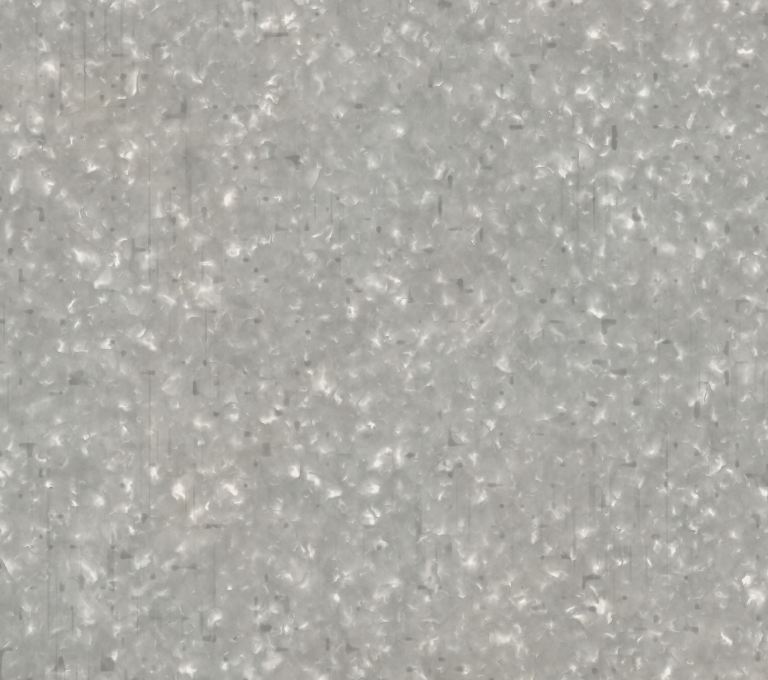
Give the GLSL for this texture, as a WebGL 1 fragment shader.

```glsl
precision highp float;
// Pearly grey crystalline metal: overlapping facets with sharp-edged glints.

uniform vec2 u_resolution;

const vec3 SHADOW_GREY = vec3(0.53, 0.53, 0.51);
const vec3 GLINT_WHITE = vec3(0.93, 0.92, 0.895);
const vec3 WARM_SHIFT = vec3(0.012, 0.0, -0.012);

float hash(vec2 p) {
  vec3 q = fract(p.xyx * vec3(0.1031, 0.1030, 0.0973));
  q += dot(q, q.yzx + 33.33);
  return fract((q.x + q.y) * q.z);
}

vec2 hash2(vec2 p) {
  return vec2(hash(p), hash(p + vec2(71.7, 19.3)));
}

float noise(vec2 p) {
  vec2 cell = floor(p);
  vec2 f = fract(p);
  f = f * f * (3.0 - 2.0 * f);
  float low = mix(hash(cell), hash(cell + vec2(1.0, 0.0)), f.x);
  float high = mix(hash(cell + vec2(0.0, 1.0)), hash(cell + vec2(1.0)), f.x);
  return mix(low, high, f.y);
}

// Noise around zero, three octaves, range about -0.5 to 0.5.
float cloud(vec2 p) {
  float sum = 0.0;
  float weight = 0.55;
  for (int i = 0; i < 3; i++) {
    sum += weight * (noise(p) - 0.5);
    p = p * 2.03 + vec2(17.1, 9.2);
    weight *= 0.55;
  }
  return sum;
}

vec2 warp(vec2 p, float amount) {
  return p + amount * vec2(cloud(p * 1.7 + 40.0), cloud(p * 1.7 + 90.0));
}

// Glow that fades slowly up the facet and stops quickly past its lower rim.
float glint(vec2 along, float rim, float width) {
  float u = along.x - rim;
  float falloff = u < 0.0 ? 7.0 : 22.0;
  return exp(-u * u * falloff - along.y * along.y * width);
}

// One layer of facets: x is the flat tone (-0.5 to 0.5), y the glint (0 to 1).
vec2 facets(vec2 p) {
  vec2 cell = floor(p);
  vec2 nearestId = cell;
  vec2 nearestOffset = vec2(0.0);
  float first = 8.0;
  float second = 8.0;
  for (int y = -1; y <= 1; y++) {
    for (int x = -1; x <= 1; x++) {
      vec2 id = cell + vec2(float(x), float(y));
      vec2 offset = p - id - hash2(id);
      float d = length(offset);
      if (d < first) {
        second = first;
        first = d;
        nearestId = id;
        nearestOffset = offset;
      } else {
        second = min(second, d);
      }
    }
  }
  float angle = -1.57 + 2.6 * (hash(nearestId + 5.5) - 0.5);
  vec2 dir = vec2(cos(angle), sin(angle));
  vec2 along = vec2(dot(nearestOffset, dir), dot(nearestOffset, vec2(-dir.y, dir.x)));
  float strength = pow(hash(nearestId + 31.0), 1.6);
  float width = mix(8.0, 30.0, hash(nearestId + 47.0));
  float streaks = 0.65 + 0.7 * noise(along * vec2(3.0, 13.0) + nearestId * 7.0);
  float inside = smoothstep(0.0, 0.09, second - first);
  float shine = glint(along, 0.24, width);
  float light = strength * streaks * (0.45 * shine + 0.55 * pow(shine, 4.0));
  return vec2(hash(nearestId + 63.0) - 0.5, light) * inside;
}

// Sparse thin vertical marks, dark, broken along their length.
float scratches(vec2 p) {
  float line = smoothstep(0.72, 0.95, noise(p * vec2(190.0, 13.0)));
  return line * smoothstep(0.45, 0.75, noise(p * vec2(9.0, 5.0) + 12.0));
}

void main() {
  vec2 p = gl_FragCoord.xy / u_resolution.x;

  vec2 coarse = facets(warp(p * 23.0, 0.7));
  vec2 medium = facets(warp(p * 36.0 + 50.0, 0.8));
  vec2 fine = facets(warp(p * 62.0 + 120.0, 0.9));

  // Matte body: broad patches, facet tones and fine grain.
  float tone = 0.653 + 0.045 * cloud(p * 5.0) + 0.05 * cloud(p * 28.0 + 7.0);
  tone += 0.035 * coarse.x + 0.035 * medium.x + 0.03 * fine.x;
  tone += 0.075 * cloud(p * vec2(105.0, 85.0));
  tone -= 0.05 * scratches(p);

  // Small dark pits between the facets.
  tone -= 0.11 * smoothstep(0.83, 0.98, noise(p * 75.0 + 200.0));

  // Glints, clustered by slow variation.
  float cluster = 0.8 + 0.5 * noise(p * 8.0 + 30.0);
  tone += cluster * (0.25 * coarse.y + 0.25 * medium.y + 0.13 * fine.y);

  vec3 color = mix(SHADOW_GREY, GLINT_WHITE, clamp((tone - 0.53) / 0.40, 0.0, 1.0));
  color += WARM_SHIFT * (1.6 * cloud(p * 4.0 + 60.0) + cloud(p * 45.0 + 80.0));
  gl_FragColor = vec4(color, 1.0);
}
```
